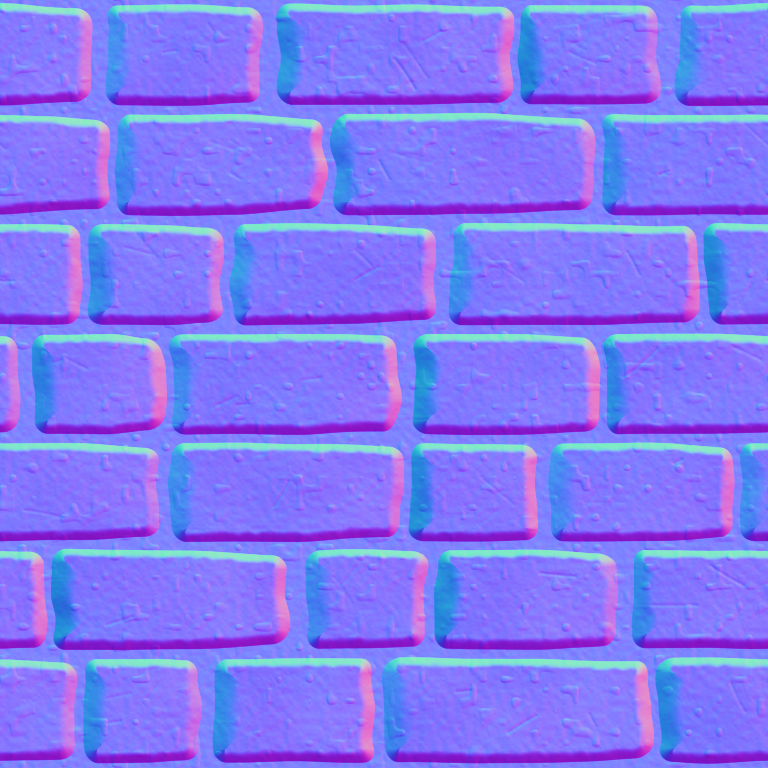
A WebGL 2 fragment shader for this texture map:

```glsl
#version 300 es
precision highp float;

#define ROWS 7.0
#define BED_GAP 0.0062
#define CORNER 0.018
#define WOBBLE 0.010
#define TAPER 0.008
#define GRAIN 0.0007
#define BUMPS 0.0011
#define SCRATCH 0.0007
// Bevels on the right, top, left and bottom sides
#define BEVEL_WIDTH vec4(0.021, 0.0125, 0.036, 0.0155)
#define BEVEL_TILT vec4(0.95, 1.4, 0.8, 1.35)

uniform vec2 u_resolution;
out vec4 fragColor;

// Vertical joints of each course, from the bottom up
const vec4 JOINTS[7] = vec4[7](
  vec4(0.105, 0.270, 0.494, 0.852), vec4(0.064, 0.387, 0.561, 0.811),
  vec4(0.214, 0.529, 0.708, 0.960), vec4(0.035, 0.218, 0.529, 0.783),
  vec4(0.111, 0.295, 0.577, 0.914), vec4(0.146, 0.428, 0.779, 0.779),
  vec4(0.126, 0.352, 0.671, 0.870));

struct Brick { vec2 centre; vec2 extent; vec2 id; };

float hash(vec2 p) {
  vec3 q = fract(vec3(p.xyx) * 0.1031);
  q += dot(q, q.yzx + 33.33);
  return fract((q.x + q.y) * q.z);
}

// Value noise that repeats with the canvas
float noise(vec2 p, float freq) {
  vec2 cell = floor(p * freq), f = fract(p * freq);
  f = f * f * (3.0 - 2.0 * f);
  vec2 a = mod(cell, freq), b = mod(cell + 1.0, freq);
  return mix(mix(hash(a), hash(vec2(b.x, a.y)), f.x),
             mix(hash(vec2(a.x, b.y)), hash(b), f.x), f.y);
}

float least(vec4 v) { return min(min(v.x, v.y), min(v.z, v.w)); }

float jointGap(vec2 id) { return mix(0.005, 0.012, pow(hash(id + 7.0), 2.0)); }

Brick findBrick(vec2 p) {
  float row = clamp(floor(p.y * ROWS), 0.0, ROWS - 1.0);
  vec4 joints = JOINTS[int(row)];
  float left = p.x - least(fract(p.x - joints));
  float right = p.x + least(fract(joints - p.x));
  vec2 id = vec2(mod(floor(left * 1000.0 + 0.5), 1000.0), row);
  vec2 nextId = vec2(mod(floor(right * 1000.0 + 0.5), 1000.0), row);
  left += jointGap(id);
  right -= jointGap(nextId);
  return Brick(vec2(0.5 * (left + right), (row + 0.5) / ROWS),
               vec2(0.5 * (right - left), 0.5 / ROWS - BED_GAP), id);
}

// Distance inside the worn outline, negative in the mortar
float brickDepth(vec2 p, Brick b) {
  vec2 q = p - b.centre;
  q.x += (noise(p, 27.0) - 0.5) * WOBBLE;
  q.y += (noise(p, 13.0) - 0.5) * 0.004;
  vec2 extent = b.extent;
  extent.y -= TAPER * hash(b.id + 3.0) * smoothstep(0.1, 1.0, q.x / extent.x);
  vec2 d = abs(q) - extent + CORNER;
  return CORNER - length(max(d, 0.0)) - min(max(d.x, d.y), 0.0);
}

float grainHeight(vec2 p) {
  return GRAIN * noise(p, 130.0) + 0.0002 * noise(p, 256.0)
       + BUMPS * smoothstep(0.7, 1.0, noise(p + 0.37, 75.0));
}

// Short bowed grooves scattered over each brick
float scratchHeight(vec2 p, Brick b) {
  float height = 0.0;
  for (int i = 0; i < 3; i++) {
    vec2 seed = b.id + float(i) * 19.0;
    vec2 spot = vec2(hash(seed + 1.0), hash(seed + 2.0)) - 0.5;
    vec2 q = p - b.centre - spot * b.extent * 1.3;
    float angle = (hash(seed + 5.0) - 0.5) * 2.2;
    q = mat2(cos(angle), -sin(angle), sin(angle), cos(angle)) * q;
    q.y += 6.0 * (hash(seed + 4.0) - 0.5) * q.x * q.x;
    float reach = mix(0.005, 0.03, hash(seed + 6.0));
    float d = length(vec2(max(abs(q.x) - reach, 0.0), q.y)) / 0.0024;
    height -= SCRATCH * hash(seed + 8.0) * exp(-d * d);
  }
  return height;
}

void main() {
  vec2 p = gl_FragCoord.xy / u_resolution;
  // Lower courses sit slightly high
  p.y -= 0.007 * exp(-pow(p.y * ROWS - 1.3, 2.0));
  Brick b = findBrick(p);
  vec2 ex = vec2(0.0008, 0.0), ey = ex.yx;

  // Outline and its outward direction
  float depth = brickDepth(p, b);
  vec2 outward = depth - vec2(brickDepth(p + ex, b), brickDepth(p + ey, b));
  outward /= max(length(outward), 1e-6);
  vec4 side = vec4(max(outward, 0.0), max(-outward, 0.0));
  side *= side;

  // Rounded bevel, uneven from brick to brick
  vec4 wear = vec4(mix(0.35, 1.3, hash(b.id + 11.0)), 1.0,
                   mix(0.5, 1.2, hash(b.id + 13.0)), 1.0);
  float ragged = (noise(p, 90.0) - 0.5) * 0.003;
  float t = clamp((depth + ragged) / dot(side, BEVEL_WIDTH), 0.0, 1.0);
  float tilt = dot(side, BEVEL_TILT * wear) * (1.0 - smoothstep(0.4, 1.0, t)) * (1.2 - 0.4 * t);
  vec2 slope = outward * tilt;
  slope.y += 0.2 * side.z * (1.0 - t);

  // Gently uneven face with scratches
  vec2 undulation = vec2(noise(p, 17.0), noise(p + 0.41, 17.0)) - 0.5;
  float across = (p.x - b.centre.x) / b.extent.x;
  slope += vec2(0.03 + 0.06 * across, -0.07) + 0.13 * undulation;
  float scratch = scratchHeight(p, b);
  slope -= (vec2(scratchHeight(p + ex, b), scratchHeight(p + ey, b)) - scratch) / ex.x;

  // Mortar, grain and colour encoding
  float edge = 0.8 / min(u_resolution.x, u_resolution.y);
  slope = mix(vec2(0.0, 0.03), slope, smoothstep(-edge, edge, depth));
  slope -= (vec2(grainHeight(p + ex), grainHeight(p + ey)) - grainHeight(p)) / ex.x;
  vec3 normal = normalize(vec3(slope, 1.0));
  fragColor = vec4(normal * 0.5 + 0.5, 1.0);
}
```
